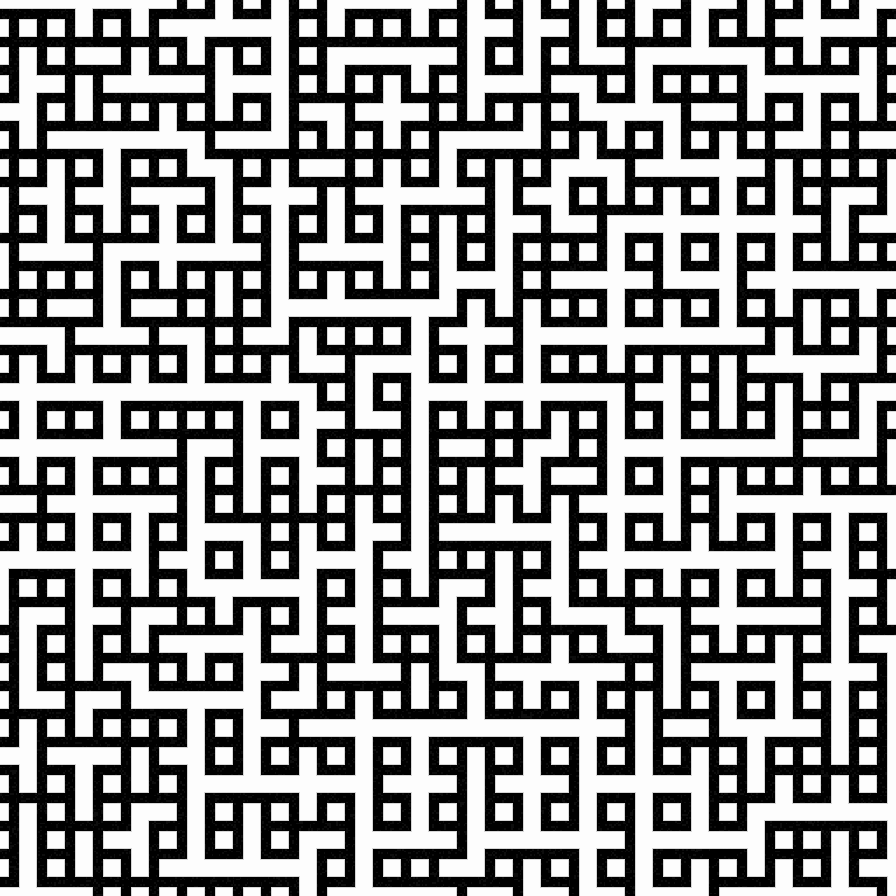
A WebGL 1 fragment shader for this pattern:

```glsl
precision highp float;
uniform vec2 u_resolution;

float hash(vec2 p) {
  vec3 q = fract(vec3(p.xyx) * vec3(0.1031, 0.1030, 0.0973));
  q += dot(q, q.yzx + 33.33);
  return fract((q.x + q.y) * q.z);
}

float valueNoise(vec2 p) {
  vec2 cell = floor(p);
  vec2 f = fract(p);
  f = f * f * (3.0 - 2.0 * f);
  float low = mix(hash(cell), hash(cell + vec2(1.0, 0.0)), f.x);
  float high = mix(hash(cell + vec2(0.0, 1.0)), hash(cell + vec2(1.0)), f.x);
  return mix(low, high, f.y);
}

// Signed strength of the alternation, uniform inside drifting regions
float regionBias(vec2 p) {
  return 0.36 * clamp(8.0 * (valueNoise(p) - 0.5), -1.0, 1.0);
}

// Every node grows one horizontal and one vertical arm: +1 or -1 per axis.
// Neighbours in a region tend to face each other in pairs.
vec2 armDirection(vec2 node) {
  vec2 parity = 1.0 - 2.0 * mod(node, 2.0);
  float rightChance = 0.5 + parity.x * regionBias(node / 7.0 + 40.0);
  float upChance = 0.5 + parity.y * regionBias(node / 5.0 + 97.0);
  return vec2(hash(node + 71.0) < rightChance ? 1.0 : -1.0,
              hash(node + 193.0) < upChance ? 1.0 : -1.0);
}

void main() {
  // Lattice of 32 nodes across, offset by half a cell
  vec2 p = gl_FragCoord.xy / u_resolution.y * 32.0 + 31.5;
  float pixel = 32.0 / u_resolution.y;
  vec2 node = floor(p + 0.5);
  vec2 offset = p - node;
  vec2 side = vec2(offset.x < 0.0 ? -1.0 : 1.0, offset.y < 0.0 ? -1.0 : 1.0);

  // A wall exists when the node at either end reaches along it
  vec2 own = armDirection(node);
  float acrossArm = armDirection(node + vec2(side.x, 0.0)).x;
  float upArm = armDirection(node + vec2(0.0, side.y)).y;
  bool horizontalWall = own.x == side.x || acrossArm == -side.x;
  bool verticalWall = own.y == side.y || upArm == -side.y;

  // Distance to the square node and its walls
  vec2 d = abs(offset);
  float dist = max(d.x, d.y);
  if (horizontalWall) dist = min(dist, d.y);
  if (verticalWall) dist = min(dist, d.x);

  // Black walls with faint grain on white paper
  vec3 ink = vec3(0.05 * step(0.82, hash(floor(p * 16.0))));
  float paper = smoothstep(-0.5, 0.5, (dist - 0.1875) / pixel);
  gl_FragColor = vec4(mix(ink, vec3(0.992), paper), 1.0);
}
```
